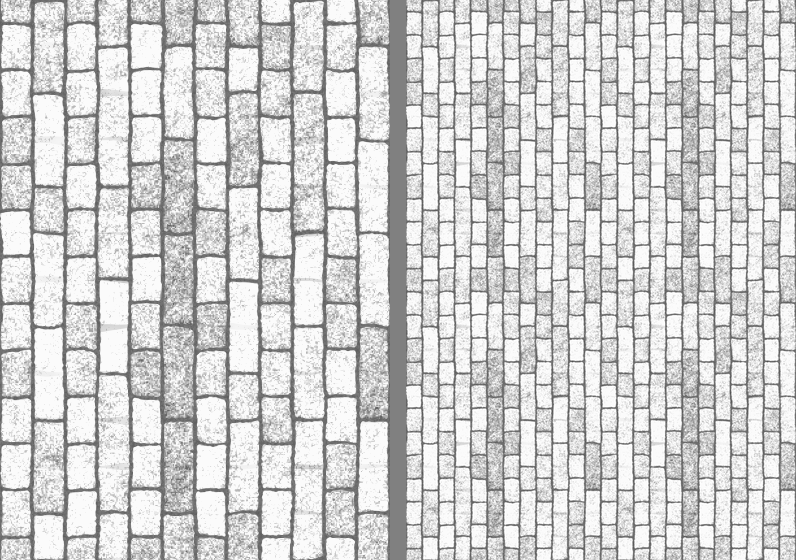
Left, the tile; right, the same tile 2 across and 2 down.
Write a Shadertoy shader that draws this texture.

```glsl
// Upright columns of worn whitewashed bricks, short and long by turns, in grey mortar; tiles both ways.
#define CELLS 12.0          // columns across and half-brick rows down
#define GAP_X 0.056         // half widths of the mortar, in column widths
#define GAP_Y 0.046
#define CORNER 0.09
#define WOBBLE 0.075        // slow bending of the joints
#define ROUGH 0.045         // fine raggedness of the brick edges
#define WHITE 0.985
#define MORTAR 0.43
#define GRAIN 0.62          // contrast of the fine speckle

float hash(vec2 p) {
    vec3 q = fract(vec3(p.xyx) * 0.1031);
    q += dot(q, q.yzx + 33.33);
    return fract((q.x + q.y) * q.z);
}

// Value noise with n whole lattice cells over the canvas, so it wraps
float noise(vec2 uv, vec2 n) {
    vec2 p = uv * n, i = floor(p), f = p - i;
    f = f * f * (3.0 - 2.0 * f);
    vec2 a = mod(i, n), b = mod(i + 1.0, n);
    vec2 seed = n * 1.7;
    return mix(mix(hash(a + seed), hash(vec2(b.x, a.y) + seed), f.x),
               mix(hash(vec2(a.x, b.y) + seed), hash(b + seed), f.x), f.y);
}

// Whether mortar crosses a column at the given row line
bool isJoint(int col, int row) {
    if (col % 2 == 0) return true;
    const int START[6] = int[6](11, 4, 0, 2, 11, 0);
    int m = col / 2, k = (row + 24) % 12;
    if (m % 3 == 2) return k % 2 == 1;
    return (7 * k - START[m] + 24) % 12 < 7 - 2 * (m % 3);
}

void mainImage(out vec4 fragColor, in vec2 fragCoord) {
    vec2 uv = fragCoord / iResolution.xy;
    uv.y = 1.0 - uv.y;
    float aspect = iResolution.y / iResolution.x;
    float pixel = CELLS / iResolution.x;

    // Bent grid; short columns are shifted by half a row
    vec2 bend = vec2(noise(uv, vec2(12, 18)), noise(uv, vec2(24, 14))) - 0.5;
    vec2 p = uv * CELLS + bend * WOBBLE;
    float column = floor(p.x);
    int col = int(mod(column, CELLS));
    bool isLong = col % 2 == 1;
    int kind = isLong ? (col / 2) % 3 : 3;
    if (!isLong) p.y += 0.5;

    // Ends of the brick around this point
    int top = int(floor(p.y)), bottom = top + 1;
    for (int i = 0; i < 4; i++) {
        if (!isJoint(col, top)) top--;
        if (!isJoint(col, bottom)) bottom++;
    }
    vec2 id = vec2(float(col), float((top + 24) % 12));
    float pick = hash(id + 7.3), skew = hash(id + 41.7) - 0.5;

    // Rounded, slightly tilted brick
    vec2 center = vec2(column + 0.5, 0.5 * float(top + bottom));
    vec2 q = (p - center) * vec2(1.0, aspect);
    vec2 halfSize = vec2(0.5 - GAP_X, 0.5 * float(bottom - top) * aspect - GAP_Y);
    float along = q.y / halfSize.y;
    q += vec2(0.035 * along, 0.07 * q.x) * skew;
    vec2 e = abs(q) - halfSize + CORNER;
    float d = length(max(e, 0.0)) + min(max(e.x, e.y), 0.0) - CORNER;
    d += (noise(uv, vec2(130, 187)) - 0.5) * ROUGH;

    // Speckle, clouds and relief
    float fine = noise(uv, vec2(300, 431)) - 0.5;
    float medium = noise(uv, vec2(150, 216)) - 0.5;
    float cloud = 0.6 * noise(uv, vec2(26, 38)) + 0.4 * noise(uv, vec2(60, 87)) - 0.5;
    vec2 bumps = vec2(84, 121);
    float relief = noise(uv, bumps) - noise(uv + vec2(0.004, 0.003), bumps);
    float pits = smoothstep(0.9, 0.98, noise(uv, vec2(90, 129)));

    // Wear differs from brick to brick; some long columns are cleaner
    float wear = mix(-0.16, 0.17, pick);
    if (kind == 1) wear -= 0.06;
    if (kind == 2) wear += 0.06;
    float dirt = wear + 0.28 * cloud + GRAIN * (0.7 * fine + 0.4 * medium);
    dirt += relief * (isLong ? 0.16 : 0.06);
    dirt += pits * (0.12 + max(wear, 0.0));
    dirt += 0.17 * exp(min(d, 0.0) / 0.07) * (0.6 + 0.7 * along);
    dirt = max(dirt, 0.0);

    // Pale seam where two halves of a long brick meet
    if (isLong) {
        float seam = abs(fract(p.y + 0.5) - 0.5) * aspect + 0.12 * bend.x;
        float strength = kind == 1 ? 0.18 : 0.06;
        dirt += strength * (1.0 - smoothstep(0.05, 0.09, seam)) * (0.7 + cloud);
    }
    float brick = clamp(WHITE - dirt, 0.4, WHITE);

    float mortar = MORTAR + 0.1 * fine + 0.05 * medium;
    float shade = mix(brick, mortar, smoothstep(-0.8, 0.8, d / pixel));
    fragColor = vec4(vec3(shade), 1.0);
}
```
